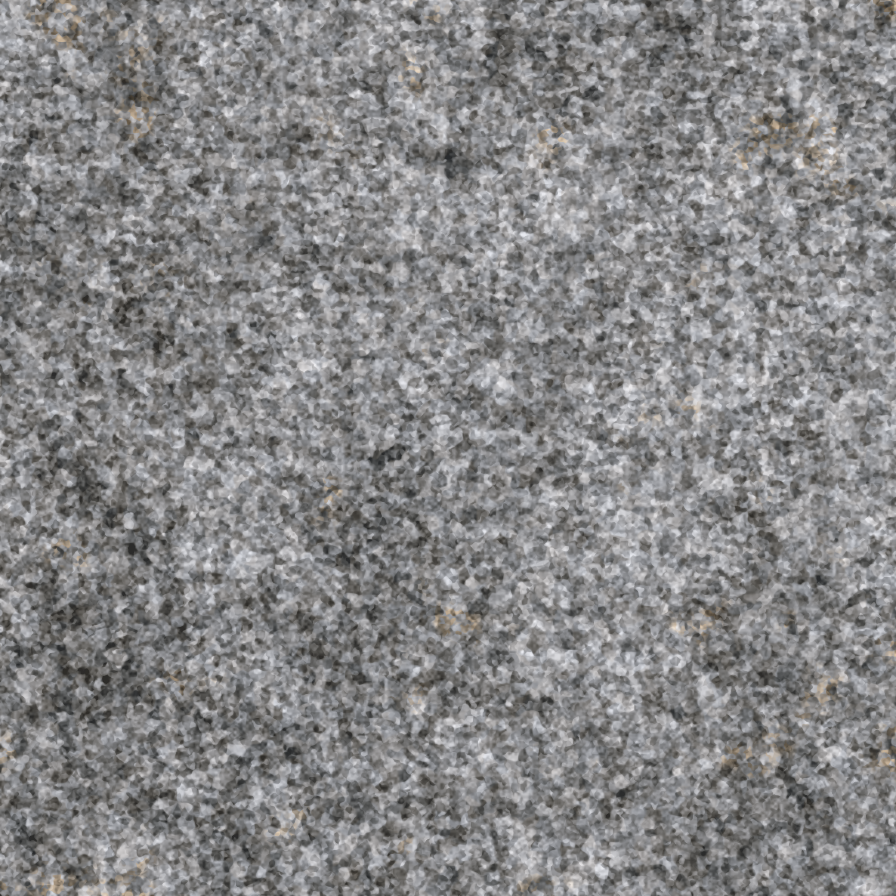
A Shadertoy shader for this texture:

```glsl
const float COARSE_GRAINS = 92.0;   // grains across the canvas
const float FINE_GRAINS = 175.0;
const float GRIT = 290.0;
const float CRYSTALS = 26.0;
const float CHIPS = 3.0;
const float MEAN_TONE = 0.528;
const float COARSE_CONTRAST = 0.33;
const float FINE_CONTRAST = 0.29;
const float GRIT_CONTRAST = 0.20;
const float CLUSTER_CONTRAST = 0.24;
const float PATCH_CONTRAST = 0.24;
const float STREAK_CONTRAST = 0.13;
const vec3 DARK_TINT = vec3(1.005, 1.0, 0.975);
const vec3 LIGHT_TINT = vec3(0.996, 0.996, 1.012);
const vec3 RUST = vec3(1.10, 0.99, 0.84);
const vec3 CHIP_COLOUR = vec3(0.31, 0.28, 0.23);

float hash(vec2 p) {
    return fract(sin(dot(p, vec2(127.1, 311.7))) * 43758.5453);
}

vec2 hash2(vec2 p) {
    return vec2(hash(p), hash(p + 57.3));
}

float noise(vec2 p) {
    vec2 i = floor(p), f = fract(p);
    f = f * f * (3.0 - 2.0 * f);
    return mix(mix(hash(i), hash(i + vec2(1, 0)), f.x),
               mix(hash(i + vec2(0, 1)), hash(i + vec2(1, 1)), f.x), f.y);
}

float fbm(vec2 p) {
    float sum = 0.0, weight = 0.5;
    for (int i = 0; i < 4; i++) {
        sum += weight * noise(p);
        p = mat2(1.6, 1.2, -1.2, 1.6) * p + 17.0;
        weight *= 0.5;
    }
    return sum / 0.9375;
}

// Soft-edged random cells: x is the tone, y the hue of the grain
vec2 grains(vec2 p, float sharpness) {
    p += 0.7 * (vec2(noise(p * 1.4), noise(p * 1.4 + 31.0)) - 0.5);
    vec2 cell = floor(p), sum = vec2(0.0);
    float total = 0.0;
    for (int y = -1; y <= 1; y++)
    for (int x = -1; x <= 1; x++) {
        vec2 id = cell + vec2(x, y);
        float weight = exp(-sharpness * length(id + hash2(id) - p));
        sum += weight * hash2(id + 113.0);
        total += weight;
    }
    return sum / total;
}

// Sparse pale crystals with ragged outlines
float crystals(vec2 p) {
    p += 0.5 * (vec2(noise(p * 4.0), noise(p * 4.0 + 19.0)) - 0.5);
    vec2 cell = floor(p);
    float cover = 0.0;
    for (int y = -1; y <= 1; y++)
    for (int x = -1; x <= 1; x++) {
        vec2 id = cell + vec2(x, y);
        float radius = 0.16 + 0.18 * hash(id + 7.0);
        float present = step(0.86, hash(id + 41.0));
        float d = length(id + hash2(id + 3.0) - p);
        cover = max(cover, present * smoothstep(radius, radius - 0.14, d));
    }
    return cover;
}

// Rare thin, bowed hollows
float chips(vec2 p) {
    vec2 id = floor(p);
    vec2 d = fract(p) - mix(vec2(0.3), vec2(0.7), hash2(id + 5.0));
    d.y += 1.4 * d.x * d.x + 0.03 * (noise(p * 22.0) - 0.5);
    float shape = length(d / vec2(0.10, 0.018));
    return step(0.68, hash(id + 23.0)) * smoothstep(1.1, 0.5, shape);
}

void mainImage(out vec4 fragColor, in vec2 fragCoord) {
    vec2 uv = fragCoord / iResolution.y;

    // Grain tones
    vec2 coarse = grains(uv * COARSE_GRAINS, 11.0);
    vec2 fine = grains(uv * FINE_GRAINS + 40.0, 9.0);
    float tone = MEAN_TONE;
    tone += COARSE_CONTRAST * (coarse.x - 0.5);
    tone += FINE_CONTRAST * (fine.x - 0.5);
    tone += GRIT_CONTRAST * (noise(uv * GRIT) - 0.5);

    // Clusters, broad patches and slanted streaks
    vec2 slanted = mat2(0.94, 0.34, -0.34, 0.94) * uv;
    tone += CLUSTER_CONTRAST * (fbm(uv * 34.0 + 9.0) - 0.5);
    tone += PATCH_CONTRAST * (fbm(uv * vec2(8.0, 5.0) + 3.0) - 0.5);
    tone += STREAK_CONTRAST * (fbm(slanted * vec2(10.0, 34.0)) - 0.5);
    tone = mix(tone, 0.76 + 0.25 * (fine.x - 0.5), 0.65 * crystals(uv * CRYSTALS));
    tone = clamp(tone, 0.17, 0.92);

    // Mineral tint, rust stains and chips
    vec3 colour = tone * mix(DARK_TINT, LIGHT_TINT, smoothstep(0.25, 0.6, tone));
    colour += 0.022 * (coarse.y - 0.5) * vec3(1.0, 0.1, -1.0);
    float rust = smoothstep(0.64, 0.80, fbm(uv * 13.0 + 71.0)) * smoothstep(0.4, 0.8, fine.y);
    colour *= mix(vec3(1.0), RUST, rust);
    colour = mix(colour, CHIP_COLOUR * (0.8 + 0.4 * fine.x), 0.8 * chips(uv * CHIPS));

    fragColor = vec4(colour, 1.0);
}
```
